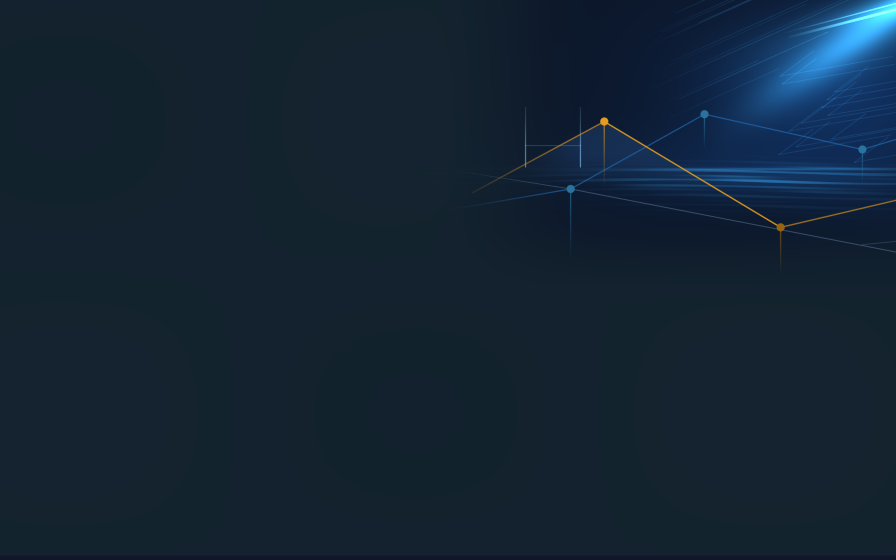
Give the GLSL for this background, as a WebGL 2 fragment shader.

```glsl
#version 300 es
precision highp float;
// Dark slate backdrop with a blue light hall and a glowing line chart at upper right.
uniform vec2 u_resolution;
out vec4 outColor;

const vec3 SLATE = vec3(0.075, 0.135, 0.180);
const vec3 NAVY = vec3(0.040, 0.080, 0.160);
const vec3 ROYAL = vec3(0.065, 0.195, 0.390);
const vec3 TEAL = vec3(0.160, 0.480, 0.640);
const vec3 AZURE = vec3(0.130, 0.420, 0.700);
const vec3 AMBER = vec3(0.900, 0.610, 0.120);

float hash(float n) { return fract(sin(n * 127.1) * 43758.5); }

// Soft elliptical glow
float glow(vec2 p, vec2 center, vec2 size) {
  vec2 q = (p - center) / size;
  return exp(-dot(q, q));
}

// Antialiased segment of a given half width
float segment(vec2 p, vec2 a, vec2 b, float halfWidth) {
  vec2 ab = b - a;
  float t = clamp(dot(p - a, ab) / dot(ab, ab), 0.0, 1.0);
  float aa = 0.75 / u_resolution.y;
  return 1.0 - smoothstep(halfWidth - aa, halfWidth + aa, length(p - a - ab * t));
}

// Light shaft that widens and fades away from its source
float shaft(vec2 p, vec2 source, vec2 target, float width) {
  vec2 axis = normalize(target - source);
  vec2 q = p - source;
  float along = dot(q, axis);
  float across = (q.x * axis.y - q.y * axis.x) / (width * (0.8 + along));
  return exp(-across * across) * (1.0 - smoothstep(0.05, length(target - source), along));
}

// Chart point with a stem that fades downward
vec3 addNode(vec3 color, vec2 p, vec2 node, float stem, vec3 tint) {
  float fade = 1.0 - clamp((node.y - p.y) / stem, 0.0, 1.0);
  color = mix(color, tint, 0.75 * fade * segment(p, node, node - vec2(0.0, stem), 0.0011));
  return mix(color, tint, segment(p, node, node + vec2(0.0001), 0.0072));
}

void main() {
  vec2 p = gl_FragCoord.xy / u_resolution.y;
  p.x *= 1.6 * u_resolution.y / u_resolution.x;

  // Slate base, navy shade and blue hall
  vec3 color = SLATE + 0.004 * sin(p.x * 5.0 + 1.0) * sin(p.y * 6.0);
  float hall = smoothstep(0.76, 1.08, p.x) * smoothstep(0.45, 0.68, p.y);
  color = mix(color, NAVY, 0.85 * hall);
  color = mix(color, ROYAL, 0.92 * glow(p, vec2(1.50, 0.83), vec2(0.27, 0.16)));
  color = mix(color, ROYAL, 0.50 * glow(p, vec2(1.36, 0.70), vec2(0.28, 0.07)));
  color = mix(color, NAVY, 0.45 * glow(p, vec2(1.30, 0.60), vec2(0.28, 0.05)));

  // Fine slanted rays and receding wall panels
  for (int i = 0; i < 12; i++) {
    float k = float(i);
    vec2 start = vec2(1.13 + 0.16 * hash(k + 2.0), 0.79 + 0.017 * k);
    float reach = 0.18 + 0.25 * hash(k + 9.0);
    float ray = segment(p, start, start + reach * vec2(1.0, 0.45), 0.0007);
    color += TEAL * ray * (0.10 + 0.22 * hash(k + 5.0)) * smoothstep(1.12, 1.35, p.x);
    vec2 panel = vec2(1.36 + 0.17 * hash(k + 20.0), 0.71 + 0.014 * k);
    float seam = segment(p, panel, panel + vec2(0.20, 0.035), 0.0007);
    seam += segment(p, panel, panel + vec2(0.06, 0.045), 0.0007);
    color += TEAL * seam * 0.17;
  }

  // Light shafts from the upper right corner
  color += TEAL * 0.85 * shaft(p, vec2(1.65, 1.015), vec2(1.24, 0.735), 0.031);
  color += TEAL * 0.40 * shaft(p, vec2(1.66, 0.995), vec2(1.30, 0.79), 0.060);
  color += TEAL * 0.30 * shaft(p, vec2(1.66, 1.03), vec2(1.20, 0.83), 0.040);
  float lamp = smoothstep(1.38, 1.58, p.x);
  color += vec3(0.30, 0.55, 0.52) * lamp * segment(p, vec2(1.41, 0.934), vec2(1.62, 0.988), 0.0022);
  color += vec3(0.25, 0.45, 0.45) * lamp * segment(p, vec2(1.40, 0.941), vec2(1.62, 0.999), 0.0011);
  color += TEAL * 0.45 * lamp * shaft(p, vec2(1.66, 0.998), vec2(1.36, 0.922), 0.017);

  // Rippled reflections on the floor
  float ripple = sin(p.y * 420.0 + 2.0 * sin(p.x * 9.0)) + sin(p.y * 710.0 - 3.0 * sin(p.x * 6.0 + 1.0));
  ripple = smoothstep(-0.5, 1.9, ripple + 0.5 * sin(p.x * 23.0 + p.y * 160.0));
  float floorLight = glow(p, vec2(1.35, 0.682), vec2(0.26, 0.020));
  color += TEAL * floorLight * (0.10 + 0.50 * ripple);
  color += TEAL * 0.10 * ripple * glow(p, vec2(1.42, 0.645), vec2(0.25, 0.025));
  color += TEAL * 0.35 * glow(p, vec2(1.38, 0.698), vec2(0.28, 0.0025));

  // Translucent fill under the amber peak
  float peak = 0.783 - max((1.079 - p.x) * 0.54, (p.x - 1.079) * 0.60);
  float fill = smoothstep(-0.001, 0.001, peak - p.y) * smoothstep(0.665, 0.73, p.y);
  color = mix(color, vec3(0.12, 0.24, 0.41), 0.55 * fill * smoothstep(0.90, 1.06, p.x));

  // Gate posts and crossbar
  for (int i = 0; i < 2; i++) {
    float x = 0.9385 + 0.098 * float(i);
    float post = segment(p, vec2(x, 0.702), vec2(x, 0.808), 0.0010);
    color += vec3(0.30, 0.40, 0.44) * post * (1.0 - smoothstep(0.715, 0.815, p.y) * 0.75);
  }
  color += TEAL * 0.35 * segment(p, vec2(0.9385, 0.740), vec2(1.0365, 0.740), 0.0008);

  // Chart lines, dissolving toward the left
  float reveal = smoothstep(0.78, 1.04, p.x);
  vec2 blue[5] = vec2[](vec2(0.80, 0.625), vec2(1.019, 0.6625), vec2(1.258, 0.796), vec2(1.540, 0.733), vec2(1.62, 0.757));
  vec2 gold[4] = vec2[](vec2(0.844, 0.656), vec2(1.079, 0.783), vec2(1.394, 0.594), vec2(1.62, 0.647));
  float pale = segment(p, vec2(0.74, 0.707), blue[1], 0.0007) + segment(p, blue[1], vec2(1.62, 0.546), 0.0008);
  pale += 0.6 * segment(p, vec2(1.54, 0.563), vec2(1.62, 0.571), 0.0008);
  color = mix(color, vec3(0.36, 0.46, 0.58), 0.60 * reveal * min(pale, 1.0));
  for (int i = 0; i < 4; i++)
    color = mix(color, AZURE, 0.75 * reveal * segment(p, blue[i], blue[i + 1], 0.0010));
  for (int i = 0; i < 3; i++) {
    float strength = i == 1 ? 0.95 : 0.65;
    color = mix(color, AMBER, strength * reveal * segment(p, gold[i], gold[i + 1], 0.0012));
  }

  // Nodes with hanging stems
  for (int i = 1; i < 4; i++)
    color = addNode(color, p, blue[i], i == 1 ? 0.125 : 0.062, vec3(0.16, 0.45, 0.62));
  for (int i = 1; i < 3; i++)
    color = addNode(color, p, gold[i], i == 1 ? 0.117 : 0.083, AMBER * (i == 1 ? 1.0 : 0.65));

  // Dark strip along the bottom edge
  color = mix(vec3(0.070, 0.085, 0.160), color, smoothstep(0.006, 0.010, p.y));
  outColor = vec4(clamp(color, 0.0, 1.0), 1.0);
}
```
